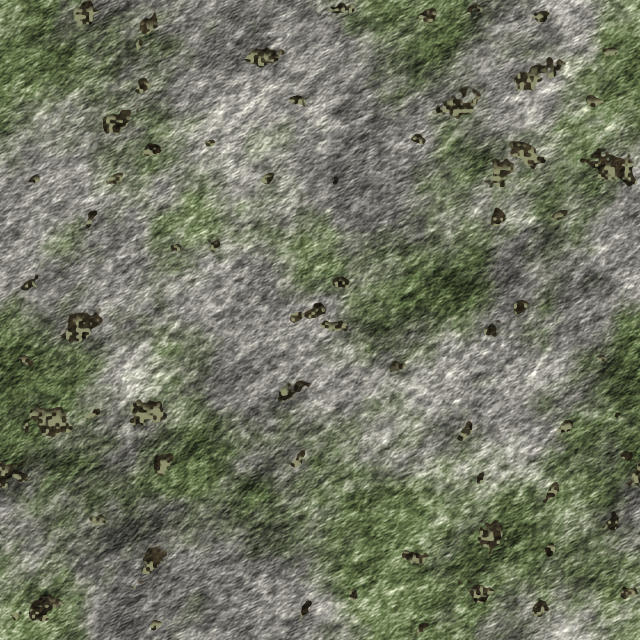
Give the GLSL for this texture, as a three.js fragment shader.

```glsl
varying vec2 vUv;

const vec3 ROCK_TINT = vec3(1.01, 0.995, 0.945);
const vec3 MOSS_TINT = vec3(0.88, 1.03, 0.65);
const vec3 PIT_DARK = vec3(0.18, 0.16, 0.115);
const vec3 GRAVEL = vec3(0.56, 0.57, 0.43);
const float BASE_TONE = 0.51;
const float PATCH_CONTRAST = 0.62;
const float GRAIN_CONTRAST = 0.38;
const float SPECKLE_CONTRAST = 1.15;
const float RELIEF = 1.9;
const float MOSS_DARKENING = 0.1;
const vec2 LIGHT_STEP = vec2(-0.0012, 0.002);
const float PIT_CELLS = 10.0;
const float PIT_CHANCE = 0.62;
const float PIT_ROUGHNESS = 2.3;

float hash(vec2 p) {
  return fract(sin(dot(p, vec2(127.1, 311.7))) * 43758.5453);
}

// Wraps a cell of a lattice whose rows climb by "shear" cells per tile
vec2 wrapCell(vec2 cell, vec2 count, float shear) {
  float turns = floor((cell.x + 0.5) / count.x);
  cell -= turns * vec2(count.x, shear);
  return vec2(cell.x, mod(cell.y, count.y));
}

// Tiling value noise, slanted along the shear
float noise(vec2 uv, vec2 count, float shear, float seed) {
  vec2 p = uv * count + vec2(0.0, shear * uv.x);
  vec2 cell = floor(p);
  vec2 f = p - cell;
  f = f * f * (3.0 - 2.0 * f);
  float a = hash(wrapCell(cell, count, shear) + seed);
  float b = hash(wrapCell(cell + vec2(1.0, 0.0), count, shear) + seed);
  float c = hash(wrapCell(cell + vec2(0.0, 1.0), count, shear) + seed);
  float d = hash(wrapCell(cell + 1.0, count, shear) + seed);
  return mix(mix(a, b, f.x), mix(c, d, f.x), f.y);
}

float fbm(vec2 uv, vec2 count, float shear, float gain, int octaves, float seed) {
  float sum = 0.0;
  float total = 0.0;
  float weight = 1.0;
  for (int i = 0; i < 6; i++) {
    if (i >= octaves) break;
    sum += weight * noise(uv, count, shear, seed + float(i) * 17.3);
    total += weight;
    weight *= gain;
    count *= 2.0;
    shear *= 2.0;
  }
  return sum / total;
}

float rockHeight(vec2 uv) {
  return fbm(uv, vec2(9.0, 13.0), -6.0, 0.75, 6, 3.7);
}

// Nearest pit: x = signed distance in pit radii, y = height inside the pit
vec2 nearestPit(vec2 uv) {
  vec2 p = uv * PIT_CELLS;
  vec2 home = floor(p);
  vec2 best = vec2(9.0, 0.0);
  for (int j = -1; j <= 1; j++) {
    for (int i = -1; i <= 1; i++) {
      vec2 cell = home + vec2(float(i), float(j));
      vec2 id = mod(cell, PIT_CELLS) + 0.37;
      if (hash(id + 51.0) > PIT_CHANCE) continue;
      vec2 center = cell + 0.1 + 0.8 * vec2(hash(id + 7.0), hash(id + 19.0));
      float size = hash(id + 31.0);
      float radius = mix(0.1, 0.33, size * size);
      float flatness = mix(0.4, 0.8, hash(id + 43.0));
      float angle = mix(-0.4, 1.3, hash(id + 67.0));
      vec2 offset = p - center;
      vec2 axis = vec2(cos(angle), sin(angle));
      vec2 local = vec2(dot(offset, axis), dot(offset, vec2(-axis.y, axis.x)));
      float d = length(local / vec2(radius, radius * flatness)) - 1.0;
      if (d < best.x) best = vec2(d, offset.y / radius);
    }
  }
  return best;
}

void main() {
  vec2 uv = vUv;

  // Weathered rock: cloudy patches, slanted grain, side light and fine speckle
  float height = rockHeight(uv);
  float slope = height - rockHeight(uv + LIGHT_STEP);
  float patches = fbm(uv, vec2(5.0, 6.0), -2.0, 0.72, 6, 11.9);
  float speckle = fbm(uv, vec2(70.0, 84.0), -30.0, 0.9, 3, 41.3) - 0.5;
  float tone = BASE_TONE + PATCH_CONTRAST * (patches - 0.5)
    + GRAIN_CONTRAST * (height - 0.5) + RELIEF * slope;
  tone *= 1.0 + SPECKLE_CONTRAST * speckle;

  // Moss stains, faint on the pale rock
  float moss = smoothstep(0.4, 0.7, fbm(uv, vec2(5.0, 5.0), -1.0, 0.65, 6, 29.3));
  tone = max(tone - MOSS_DARKENING * moss, 0.12);
  moss *= 1.0 - 0.6 * smoothstep(0.4, 0.75, tone);
  vec3 color = tone * mix(ROCK_TINT, MOSS_TINT, moss);

  // Ragged pits, shadowed under the upper rim and filled with gravel
  vec2 pit = nearestPit(uv);
  float ragged = 0.6 * noise(uv, vec2(52.0), 0.0, 5.1)
    + 0.4 * noise(uv, vec2(120.0), 0.0, 8.3) - 0.5;
  float edge = pit.x + PIT_ROUGHNESS * ragged;
  float inside = 1.0 - smoothstep(-0.15, 0.1, edge);
  float pebbles = smoothstep(0.4, 0.7, noise(uv, vec2(190.0), 0.0, 13.7));
  float floorLight = 1.0 - smoothstep(-0.1, 0.55, pit.y + ragged);
  vec3 pitColor = PIT_DARK * (1.0 + 2.0 * speckle);
  pitColor = mix(pitColor, GRAVEL, pebbles * floorLight);
  color = mix(color, pitColor, inside);

  gl_FragColor = vec4(clamp(color, 0.0, 1.0), 1.0);
}
```
